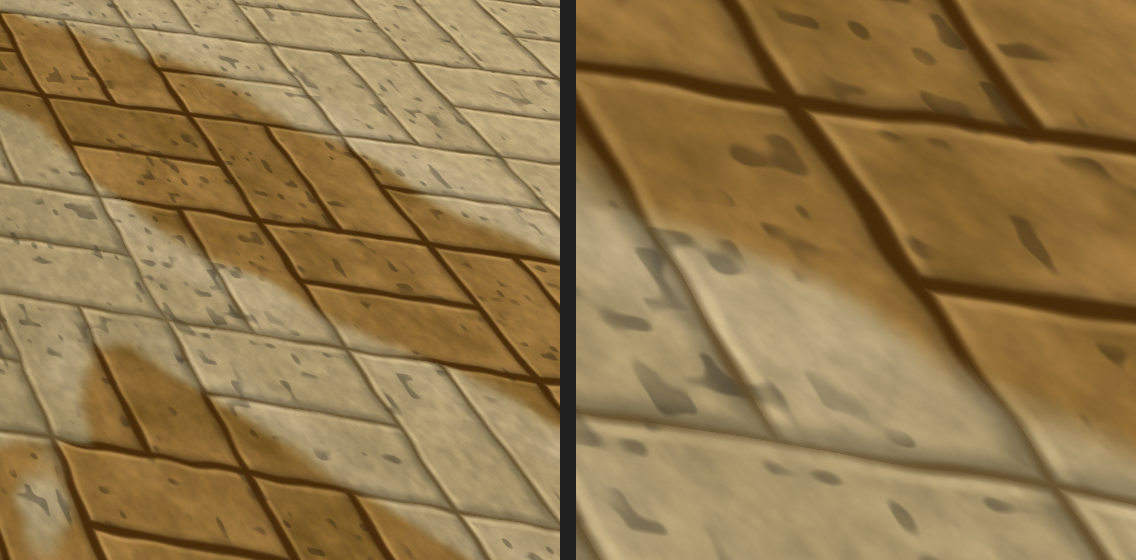
Left: the whole. Right: its middle third, enlarged.
Write a three.js fragment shader that draws this texture.

```glsl
// Basketweave brick paving seen at a slant, crossed by brown damp stains.
// A plane projection gives paving coordinates; each unit block holds a pair of
// bricks, turned on alternate blocks, with shaded joints, lit lips and grain.
varying vec2 vUv;

float hash(vec2 p) {
  return fract(sin(dot(p, vec2(127.1, 311.7))) * 43758.5453);
}

float noise(vec2 p) {
  vec2 i = floor(p), f = fract(p);
  f = f * f * (3.0 - 2.0 * f);
  return mix(mix(hash(i), hash(i + vec2(1.0, 0.0)), f.x),
             mix(hash(i + vec2(0.0, 1.0)), hash(i + vec2(1.0)), f.x), f.y);
}

float fbm(vec2 p) {
  float sum = 0.0, amp = 0.5;
  for (int k = 0; k < 4; k++) {
    sum += amp * noise(p);
    p = p * 2.03 + 17.3;
    amp *= 0.5;
  }
  return sum / 0.9375;
}

// Canvas point (y down) to paving blocks: inverse of a perspective projection
vec2 toPaving(vec2 p) {
  vec2 across = vec2(0.2538, 0.0306) + 0.0196 * p;
  vec2 down = vec2(0.0827, 0.1493) + 0.0898 * p;
  vec2 r = p - vec2(0.0781, 0.1712);
  float det = across.x * down.y - across.y * down.x;
  return vec2(r.x * down.y - r.y * down.x, across.x * r.y - across.y * r.x) / det;
}

// Position inside a brick (xy, 1 by 0.5) and its random seed (z)
vec3 brickAt(vec2 q) {
  vec2 cell = floor(q), f = fract(q);
  float turned = mod(cell.x + cell.y, 2.0);
  f = mix(f, f.yx, turned);
  float row = floor(f.y * 2.0);
  return vec3(f.x, f.y - 0.5 * row, hash(cell + row * vec2(0.37, 0.71)));
}

// Signed depth into the diagonal band
float bandDepth(vec2 p) {
  float halfHeight = 0.095 + 0.06 * smoothstep(0.0, 0.35, p.x);
  return halfHeight - abs(p.y - 0.115 - 0.5 * p.x);
}

// Signed depth into the lower pool, with a dry patch at its left
float poolDepth(vec2 p) {
  float slope = min(p.y - 0.45 - 0.645 * p.x, p.y - 0.60);
  float side = max(p.x - 0.152, p.y - 0.79);
  float dry = length((p - vec2(0.085, 0.91)) * vec2(1.0, 0.55)) - 0.05;
  return min(min(slope, side), dry);
}

vec3 paleFace(vec2 p, float seed, float mottle) {
  vec3 grey = vec3(0.61, 0.54, 0.38);
  vec3 sand = vec3(0.73, 0.65, 0.48);
  float warmth = 0.5 + 0.55 * (p.x - p.y);
  return mix(grey, sand, clamp(warmth + 0.3 * (seed - 0.5) + 0.9 * (mottle - 0.5), 0.0, 1.0));
}

vec3 stainedFace(float seed, float mottle) {
  vec3 umber = vec3(0.45, 0.33, 0.13);
  vec3 ochre = vec3(0.61, 0.46, 0.24);
  return mix(umber, ochre, clamp(0.65 + 0.45 * (seed - 0.5) + 1.3 * (mottle - 0.5), 0.0, 1.0));
}

void main() {
  vec2 p = vec2(vUv.x, 1.0 - vUv.y);
  vec2 q = toPaving(p);
  vec2 wobble = vec2(noise(q * 7.0), noise(q * 7.0 + 31.0)) - 0.5;
  vec3 brick = brickAt(q + 0.022 * wobble);
  float seed = brick.z;
  float mottle = fbm(q * 4.0 + seed * 9.0);

  // Stain, shifted a little on each brick
  float depth = max(bandDepth(p), poolDepth(p));
  depth += 0.03 * (seed - 0.5) + 0.05 * (fbm(q * 3.0) - 0.5);
  float stain = smoothstep(-0.018, 0.018, depth);

  // Brick faces, bleached just outside the stain
  vec3 color = mix(paleFace(p, seed, mottle), stainedFace(seed, mottle), stain);
  float halo = exp(-pow((depth + 0.045) / 0.035, 2.0)) * smoothstep(0.35, 0.65, fbm(q * 2.0 + 5.0));
  color = mix(color, vec3(0.76, 0.69, 0.55), 0.55 * halo * (1.0 - stain));

  // Grain and small pits
  color *= 1.0 + 0.22 * (fbm(q * vec2(22.0, 16.0)) - 0.5);
  float pits = smoothstep(0.70, 0.88, noise(q * vec2(20.0, 15.0))) * smoothstep(0.4, 0.7, noise(q * 6.0 + 3.0));
  color *= 1.0 - 0.28 * pits;

  // Lit lip on the upper and left edges, shadow and joint on the others
  float nearEdge = min(brick.x, brick.y);
  float farEdge = min(1.0 - brick.x, 0.5 - brick.y);
  float wear = noise(q * 5.0 + 11.0);
  float lip = smoothstep(0.010, 0.026, nearEdge) * (1.0 - smoothstep(0.030, 0.055, nearEdge));
  color += vec3(0.10, 0.09, 0.07) * lip * (0.4 + 0.6 * wear);
  color *= 1.0 - 0.22 * (1.0 - smoothstep(0.02, 0.085, farEdge));

  float width = mix(0.014, 0.027, stain) * (0.65 + 0.7 * wear);
  float edge = min(farEdge, nearEdge + 0.6 * width);
  float joint = 1.0 - smoothstep(width - 0.011, width + 0.015, edge);
  vec3 jointColor = mix(vec3(0.39, 0.31, 0.17), vec3(0.27, 0.16, 0.03), stain);
  color = mix(color, jointColor, joint * mix(0.55 + 0.4 * wear, 0.92, stain));

  gl_FragColor = vec4(color, 1.0);
}
```
